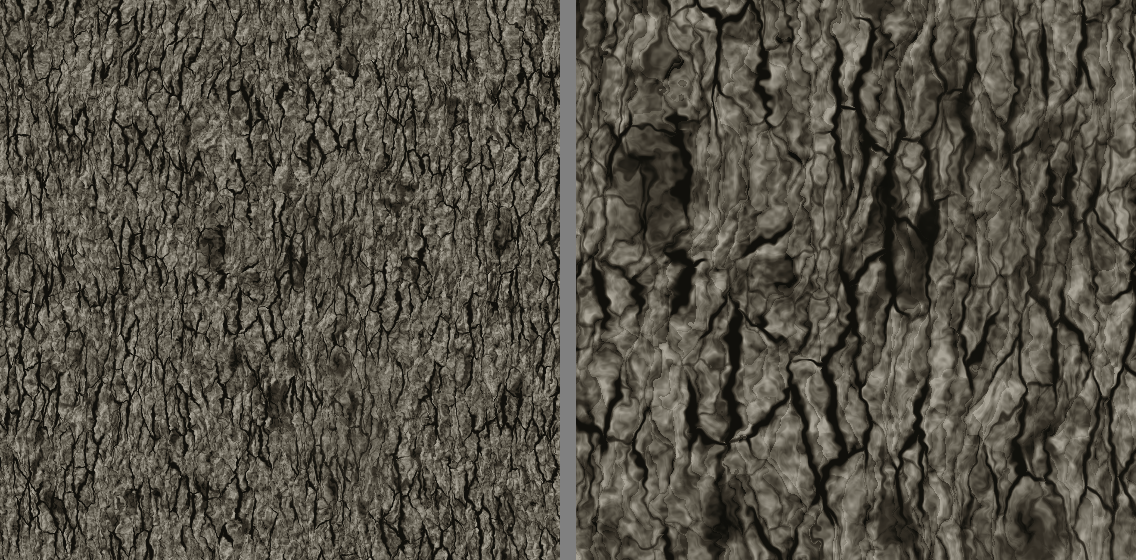
Left, the full canvas; right, a detail of the centre.
Reproduce this texture procedurally as a three.js fragment shader.

```glsl
// Weathered tree bark: tall flaky plates with thin dark fissures and a few knots.
// Warped, stretched Voronoi cells give the plates; their border distance gives the
// cracks; layered value noise adds grain, relief and broad stains.

varying vec2 vUv;

const vec3 CRACK_COLOR = vec3(0.055, 0.055, 0.038);
const vec3 SHADE_COLOR = vec3(0.20, 0.18, 0.145);
const vec3 BARK_COLOR  = vec3(0.38, 0.36, 0.31);
const vec3 LIGHT_COLOR = vec3(0.66, 0.64, 0.59);

const vec2 PLATE_SCALE = vec2(46.0, 17.0);  // plates across and up
const vec2 CHIP_SCALE  = vec2(92.0, 40.0);  // small chips across and up
const vec2 CRACK_WIDTH = vec2(0.0002, 0.0040); // thinnest and widest half width
const float SOFTNESS   = 0.0011;
const float BASE_TONE  = 0.445;
const float KNOT_GRID  = 4.0;
const float KNOT_SHARE = 0.4;

float hash(vec2 p) {
  return fract(sin(dot(p, vec2(127.1, 311.7))) * 43758.5453);
}

vec2 hash2(vec2 p) {
  return vec2(hash(p), hash(p + vec2(37.3, 17.9)));
}

float noise(vec2 p) {
  vec2 i = floor(p);
  vec2 f = fract(p);
  f = f * f * (3.0 - 2.0 * f);
  return mix(mix(hash(i), hash(i + vec2(1.0, 0.0)), f.x),
             mix(hash(i + vec2(0.0, 1.0)), hash(i + 1.0), f.x), f.y);
}

float fbm(vec2 p) {
  float sum = 0.0;
  float weight = 0.5;
  for (int i = 0; i < 4; i++) {
    sum += weight * noise(p);
    p = p * 2.03 + 19.7;
    weight *= 0.55;
  }
  return sum / 1.01;
}

vec2 noiseOffset(vec2 p) {
  return vec2(noise(p), noise(p + 71.3)) - 0.5;
}

// Border distance in canvas units, border normal x, random cell value
vec3 plates(vec2 p, vec2 scale) {
  vec2 q = p * scale;
  vec2 cell = floor(q);
  vec2 nearest = vec2(0.0);
  vec2 owner = cell;
  float best = 100.0;
  for (int j = -1; j <= 1; j++) {
    for (int i = -1; i <= 1; i++) {
      vec2 c = cell + vec2(float(i), float(j));
      vec2 r = c + hash2(c) - q;
      float d = dot(r, r);
      if (d < best) { best = d; nearest = r; owner = c; }
    }
  }
  vec2 border = vec2(1.0, 0.0);
  for (int j = -1; j <= 1; j++) {
    for (int i = -1; i <= 1; i++) {
      vec2 c = cell + vec2(float(i), float(j));
      vec2 r = c + hash2(c) - q;
      vec2 across = r - nearest;
      if (dot(across, across) > 0.0001) {
        vec2 normal = across * scale;
        float d = dot(0.5 * (r + nearest), across) / length(normal);
        if (d < border.x) border = vec2(d, normalize(normal).x);
      }
    }
  }
  return vec3(border, hash(owner + 5.7));
}

// Push of the plates away from scattered knots (xy) and knot darkness (z)
vec3 knots(vec2 p) {
  vec3 result = vec3(0.0);
  vec2 cell = floor(p * KNOT_GRID);
  float ragged = 0.4 + 1.3 * fbm(p * 50.0);
  for (int j = -1; j <= 1; j++) {
    for (int i = -1; i <= 1; i++) {
      vec2 c = cell + vec2(float(i), float(j));
      float present = step(hash(c + 3.1), KNOT_SHARE);
      vec2 r = p - (c + 0.2 + 0.6 * hash2(c + 9.4)) / KNOT_GRID;
      float size = mix(0.010, 0.024, hash(c + 6.2));
      float d = length(r * vec2(1.0, 0.65)) / size;
      result.xy += present * r * exp(-0.5 * d * d) * 0.45;
      result.z = max(result.z, present * (1.0 - smoothstep(0.3, 1.5, d * ragged)));
    }
  }
  return result;
}

vec3 barkRamp(float tone) {
  vec3 color = mix(CRACK_COLOR, SHADE_COLOR, smoothstep(0.04, 0.20, tone));
  color = mix(color, BARK_COLOR, clamp((tone - 0.20) / 0.18, 0.0, 1.0));
  return mix(color, LIGHT_COLOR, clamp((tone - 0.38) / 0.28, 0.0, 1.0));
}

void main() {
  // Warp the surface so that plates lean, fray and bend around knots
  vec3 knot = knots(vUv);
  vec2 p = vUv - knot.xy;
  p += noiseOffset(vUv * vec2(6.0, 5.0)) * vec2(0.035, 0.02);
  p += noiseOffset(vUv * vec2(30.0, 18.0)) * vec2(0.012, 0.018);
  p += noiseOffset(vUv * vec2(95.0, 60.0)) * vec2(0.007, 0.010);
  p += noiseOffset(vUv * 230.0) * 0.0036;

  // Main cracks: broken into short runs, wide where vertical
  vec3 plate = plates(p, PLATE_SCALE);
  float upright = plate.y * plate.y;
  float opening = smoothstep(0.3, 0.95, noise(p * vec2(52.0, 24.0) + 4.0));
  opening *= mix(0.75, 1.2, noise(vUv * 6.0 + 8.0)) * mix(0.3, 1.0, upright);
  float width = mix(CRACK_WIDTH.x, CRACK_WIDTH.y, opening);
  float crack = 1.0 - smoothstep(width * 0.4, width + SOFTNESS, plate.x);
  crack *= smoothstep(0.0, 0.3, opening + 0.06);
  float shadow = exp(-plate.x / 0.0028);

  // Hairline cracks between chips and short narrow fissures
  vec3 chip = plates(p + 3.7, CHIP_SCALE);
  float hairline = 1.0 - smoothstep(0.0002, 0.0018, chip.x);
  hairline *= smoothstep(0.4, 0.8, noise(p * vec2(45.0, 28.0) + 31.0));
  float ridge = abs(noise(p * vec2(85.0, 20.0) + 55.0) - 0.5);
  float fissure = 1.0 - smoothstep(0.02, 0.11, ridge);
  fissure *= smoothstep(0.45, 0.8, noise(p * vec2(40.0, 18.0) + 12.0));

  // Plate tone, grain and light from one side
  vec2 grainPoint = p * vec2(150.0, 85.0);
  float grain = fbm(grainPoint);
  float relief = grain - fbm(grainPoint + vec2(-0.4, 0.35));
  float speckle = noise(vUv * 380.0 + 7.0) - 0.5;
  float tone = BASE_TONE;
  tone += (plate.z - 0.5) * 0.09 + (chip.z - 0.5) * 0.09;
  tone += (grain - 0.5) * 0.36 + relief * 0.42 + speckle * 0.17;
  tone += (fbm(vUv * vec2(9.0, 7.0)) - 0.5) * 0.08;
  tone -= shadow * (0.08 + 0.10 * plate.y);
  tone -= exp(-chip.x / 0.002) * (0.02 + 0.08 * chip.y);

  // Stains and knots flatten the bark before the cracks cut into it
  float stain = smoothstep(0.58, 0.85, fbm(vUv * vec2(5.0, 4.0) + 23.0));
  tone = mix(tone, 0.32, stain * 0.4);
  tone = mix(tone, 0.16 + (grain - 0.5) * 0.6, knot.z * 0.75);
  tone *= 1.0 - 0.45 * hairline;
  tone *= 1.0 - 0.65 * fissure;
  tone = mix(tone, 0.06, crack * (1.0 - 0.3 * stain));

  gl_FragColor = vec4(barkRamp(tone), 1.0);
}
```
